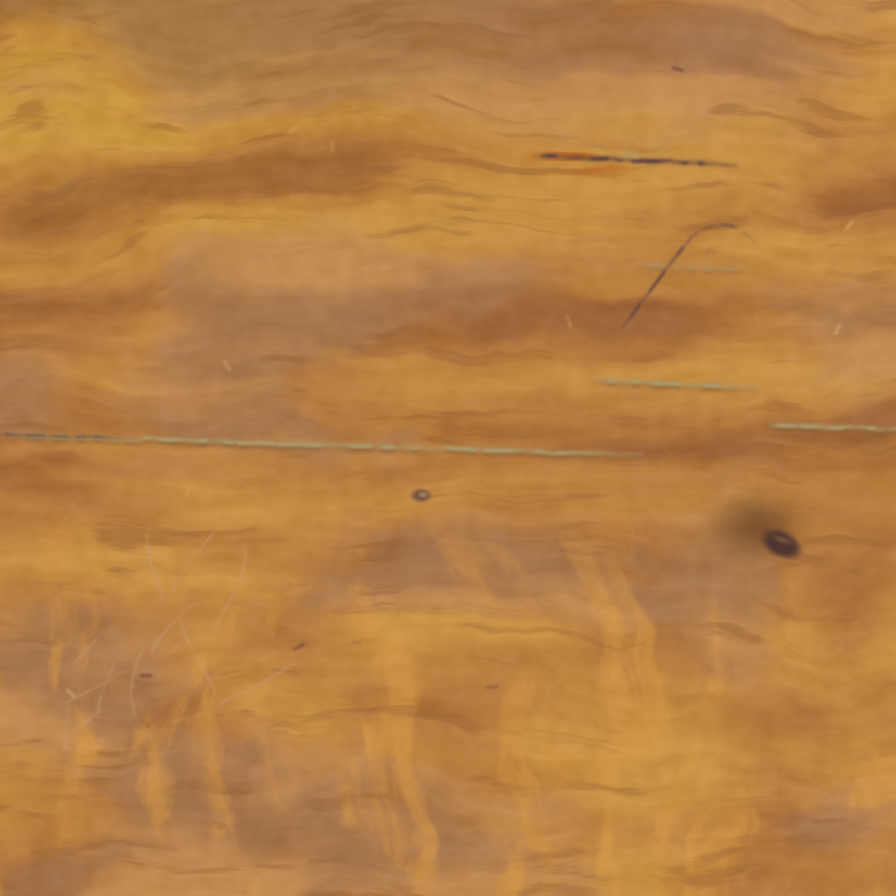
This texture is drawn by a Shadertoy shader. Its source:

```glsl
// Worn, varnished honey-brown wood with filled cracks, knots and faint scratches.
const vec3 UMBER  = vec3(0.62, 0.40, 0.22);
const vec3 AMBER  = vec3(0.73, 0.50, 0.25);
const vec3 HONEY  = vec3(0.78, 0.57, 0.27);
const vec3 DUSTY  = vec3(0.65, 0.46, 0.31);
const vec3 PEACH  = vec3(0.75, 0.54, 0.33);
const vec3 FILLER = vec3(0.67, 0.60, 0.42);
const vec3 PLUM   = vec3(0.40, 0.27, 0.25);
const vec3 RUST   = vec3(0.72, 0.39, 0.13);

// Filled seams: start point, end point.
const vec4 SEAMS[4] = vec4[4](
    vec4(0.00, 0.515, 0.715, 0.492), vec4(0.66, 0.576, 0.845, 0.567),
    vec4(0.86, 0.526, 1.02, 0.520), vec4(0.715, 0.704, 0.84, 0.699));

float hash(vec2 p) {
    return fract(sin(dot(p, vec2(127.1, 311.7))) * 43758.5453);
}

float noise(vec2 p) {
    vec2 i = floor(p), f = fract(p);
    f = f * f * (3.0 - 2.0 * f);
    return mix(mix(hash(i), hash(i + vec2(1, 0)), f.x),
               mix(hash(i + vec2(0, 1)), hash(i + vec2(1, 1)), f.x), f.y);
}

float fbm(vec2 p) {
    float sum = 0.0, amp = 0.5;
    for (int i = 0; i < 5; i++) {
        sum += amp * noise(p);
        p = mat2(1.98, 0.14, -0.14, 1.98) * p + 17.3;
        amp *= 0.5;
    }
    return sum;
}

// Blurred line from a to b that fades at its ends and breaks up along its way.
float stroke(vec2 p, vec2 a, vec2 b, float width) {
    vec2 ab = b - a;
    float h = clamp(dot(p - a, ab) / dot(ab, ab), 0.0, 1.0);
    float ends = smoothstep(0.0, 0.08, h) * (1.0 - smoothstep(0.85, 1.0, h));
    float wear = mix(0.45, 1.0, smoothstep(0.2, 0.65, noise(p * vec2(110.0, 70.0))));
    float d = length(p - a - ab * h) / width;
    return exp(-d * d) * mix(0.3, 1.0, ends) * wear;
}

// Soft-edged ellipse: full inside its core, zero at its radius.
float blob(vec2 p, vec2 center, vec2 radius, float core) {
    return 1.0 - smoothstep(core, 1.0, length((p - center) / radius));
}

vec3 woodColor(vec2 p) {
    vec2 warp = vec2(fbm(p * 4.0), fbm(p * 4.0 + 40.0)) - 0.5;
    vec2 q = p + warp * vec2(0.25, 0.10);
    float lower = 1.0 - smoothstep(0.28, 0.50, p.y);

    // Long streaks above, cloudy figure below.
    float streaks = fbm(q * vec2(3.0, 14.0));
    float clouds = fbm(q * vec2(6.0, 11.0) + 9.0);
    float tone = mix(streaks, clouds, lower * 0.75);
    vec3 col = mix(UMBER, AMBER, smoothstep(0.24, 0.50, tone));
    col = mix(col, HONEY, smoothstep(0.46, 0.66, tone));

    // Dull patches, gathered at the lower left and the right.
    float dull = fbm(q * vec2(4.0, 9.0) + 71.0);
    dull += 0.16 * blob(p, vec2(0.12, 0.25), vec2(0.24, 0.17), 0.1);
    dull += 0.05 * smoothstep(0.5, 1.0, p.x) * (1.0 - lower);
    vec3 haze = mix(DUSTY, PEACH, smoothstep(0.36, 0.60, tone));
    col = mix(col, haze, 0.85 * smoothstep(0.42, 0.64, dull));
    col += vec3(0.0, 0.015, -0.03) * blob(p, vec2(0.1, 1.0), vec2(0.7, 0.4), 0.0);

    // Upright bright flecks in the lower half.
    float flecks = fbm(p * vec2(26.0, 11.0) + warp * 4.0);
    col = mix(col, vec3(0.83, 0.59, 0.27), 0.6 * lower * smoothstep(0.52, 0.74, flecks));

    // Fine grain, mottling and sparse dark fibres.
    col += 0.065 * (fbm(q * vec2(14.0, 90.0)) - 0.47);
    col += 0.05 * (fbm(p * vec2(70.0, 60.0)) - 0.47);
    float fibres = smoothstep(0.60, 0.80, fbm(q * vec2(9.0, 60.0) + 5.0));
    return mix(col, UMBER * 0.9, 0.4 * fibres);
}

vec3 addCracks(vec3 col, vec2 p) {
    vec2 q = p + 0.002 * (noise(p * vec2(60.0, 20.0)) - 0.5);
    for (int i = 0; i < 4; i++) {
        vec2 a = SEAMS[i].xy, b = SEAMS[i].zw;
        float faint = i == 3 ? 0.5 : 1.0;
        col = mix(col, UMBER * 0.8, 0.55 * faint * stroke(q + vec2(0.0, 0.003), a, b, 0.004));
        col = mix(col, FILLER, 0.95 * faint * stroke(q, a, b, 0.0032));
    }
    col = mix(col, PLUM, 0.6 * stroke(q, vec2(-0.05, 0.517), vec2(0.15, 0.511), 0.0025));

    // Open crack in a rusty stain, then a slanting one that ends in a bow.
    float stain = blob(q, vec2(0.655, 0.823), vec2(0.085, 0.028), 0.2);
    col = mix(col, RUST, 0.8 * stain * smoothstep(0.25, 0.6, noise(p * vec2(16.0, 120.0))));
    col = mix(col, PLUM, stroke(q, vec2(0.598, 0.827), vec2(0.82, 0.815), 0.0033));
    col = mix(col, FILLER, 0.7 * blob(p, vec2(0.705, 0.827), vec2(0.018, 0.006), 0.0));
    col = mix(col, PLUM, 0.75 * stroke(q, vec2(0.695, 0.635), vec2(0.772, 0.737), 0.0025));
    vec2 arc = q - vec2(0.805, 0.706);
    float bow = 1.0 - smoothstep(0.0, 0.004, abs(length(arc) - 0.043));
    return mix(col, PLUM, 0.55 * bow * smoothstep(0.018, 0.03, arc.y) * noise(p * 120.0));
}

vec3 addKnots(vec3 col, vec2 p) {
    col = mix(col, UMBER * 0.62, 0.65 * blob(p, vec2(0.845, 0.411), vec2(0.075, 0.05), 0.0));
    vec2 q = p + vec2(0.0, 0.3 * (p.x - 0.872));
    col = mix(col, PLUM * 0.75, 0.95 * blob(q, vec2(0.872, 0.393), vec2(0.027, 0.019), 0.45));
    col = mix(col, DUSTY * 0.85, 0.6 * blob(q, vec2(0.873, 0.398), vec2(0.018, 0.006), 0.0));
    col = mix(col, PLUM, 0.8 * blob(p, vec2(0.47, 0.447), vec2(0.015, 0.010), 0.3));
    return mix(col, FILLER, 0.7 * blob(p, vec2(0.472, 0.448), vec2(0.008, 0.005), 0.0));
}

// Pale scratches at the lower left, small chips everywhere.
vec3 addWear(vec3 col, vec2 p) {
    for (int i = 0; i < 12; i++) {
        float id = float(i), angle = mix(0.5, 1.9, hash(vec2(id, 3.0)));
        vec2 r = vec2(hash(vec2(id, 1.0)), hash(vec2(id, 2.0)));
        vec2 a = vec2(0.27, 0.19) * r + vec2(0.0, 0.15);
        vec2 b = a + mix(0.04, 0.11, r.x) * vec2(cos(angle), sin(angle));
        vec2 bend = vec2(0.015 * sin(p.y * 30.0 + id), 0.0);
        col = mix(col, vec3(0.77, 0.60, 0.47), 0.4 * stroke(p + bend, a, b, 0.002));
        vec2 tip = r.yx + 0.014 * vec2(cos(id), -abs(sin(id)));
        vec3 tint = i % 3 == 0 ? PLUM : vec3(0.83, 0.67, 0.43);
        col = mix(col, tint, 0.55 * stroke(p, r.yx, tip, 0.0025));
    }
    return col;
}

void mainImage(out vec4 fragColor, in vec2 fragCoord) {
    vec2 p = fragCoord / iResolution.xy;
    vec3 col = addKnots(addCracks(addWear(woodColor(p), p), p), p);
    fragColor = vec4(clamp(col, 0.0, 1.0), 1.0);
}
```
